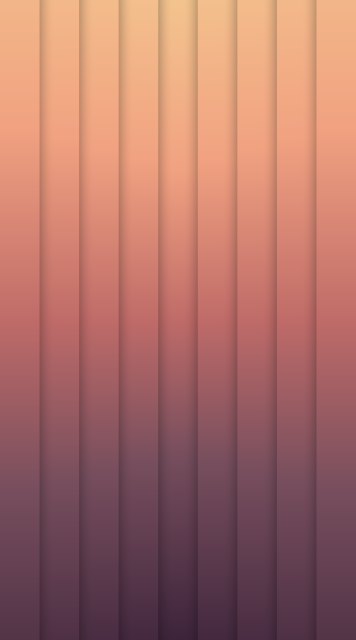
This background is drawn by a WebGL 2 fragment shader. Its source:

```glsl
#version 300 es
precision highp float;
// Nine vertical panels step down towards the middle one, casting soft shadows.
// Each shows the same sunset gradient, stretched about mid height so that the
// outer panels are the most magnified.

uniform vec2 u_resolution;
out vec4 fragColor;

const float PANELS = 9.0;
const float MIDDLE = 4.0;
const float STRETCH_STEP = 0.07;
const float SHADOW_WIDTH = 0.38;
const float SHADOW_STRENGTH = 0.21;

const vec3 SAND   = vec3(0.955, 0.765, 0.555);
const vec3 PEACH  = vec3(0.945, 0.635, 0.505);
const vec3 ROSE   = vec3(0.750, 0.420, 0.410);
const vec3 MAUVE  = vec3(0.465, 0.305, 0.365);
const vec3 PLUM   = vec3(0.240, 0.140, 0.230);

float ramp(float start, float end, float t) {
    return clamp((t - start) / (end - start), 0.0, 1.0);
}

// Sunset colours by depth, from 0 at the top to 1 at the bottom
vec3 sunset(float depth) {
    vec3 color = mix(SAND, PEACH, ramp(0.0, 0.265, depth));
    color = mix(color, ROSE, ramp(0.265, 0.5, depth));
    color = mix(color, MAUVE, ramp(0.5, 0.71, depth));
    return mix(color, PLUM, ramp(0.71, 1.0, depth));
}

// Shadow fading with distance from a raised neighbour, in panel widths
float edgeShadow(float distanceFromEdge, float width) {
    float fade = 1.0 - ramp(0.0, width, distanceFromEdge);
    return fade * fade;
}

// One panel, with shadows on the sides that face a higher panel
vec3 panel(float index, float x, float depth) {
    float steps = abs(index - MIDDLE);
    float stretch = 1.0 + STRETCH_STEP * (MIDDLE - (MIDDLE - steps));
    vec3 color = sunset(0.5 + (depth - 0.5) / stretch);

    float local = x - index;
    float hasLeft = step(0.5, index) * step(index, MIDDLE + 0.5);
    float hasRight = step(MIDDLE - 0.5, index) * step(index, PANELS - 1.5);
    float shadow = hasLeft * edgeShadow(local, SHADOW_WIDTH)
                 + hasRight * edgeShadow(1.0 - local, SHADOW_WIDTH);
    return color * (1.0 - SHADOW_STRENGTH * shadow);
}

void main() {
    vec2 uv = gl_FragCoord.xy / u_resolution;
    float x = uv.x * PANELS;
    float depth = 1.0 - uv.y;

    // Blend the two panels across their nearest shared edge
    float edge = floor(x + 0.5);
    float pixel = PANELS / u_resolution.x;
    float coverage = clamp((x - edge) / pixel + 0.5, 0.0, 1.0);
    vec3 color = mix(panel(edge - 1.0, x, depth), panel(edge, x, depth), coverage);

    fragColor = vec4(color, 1.0);
}
```
